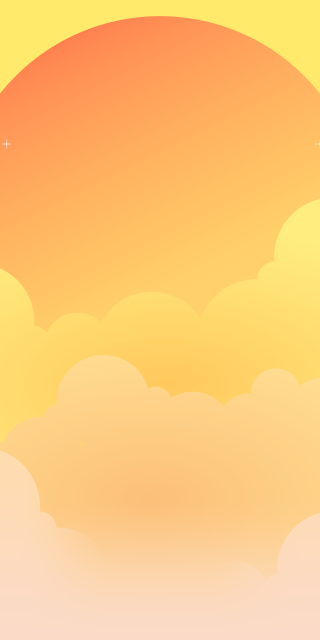
Reproduce this background procedurally as a WebGL 2 fragment shader.

```glsl
#version 300 es
precision highp float;
// A large warm sun under a yellow sky, behind three banks of soft clouds.
// Each bank is a union of discs over a flat base, tinted by its own gradient;
// the nearest bank melts into the haze toward the middle.
uniform vec2 u_resolution;
out vec4 fragColor;

// Units: canvas width is 1, height is 2, origin at the lower left.
const vec2 CANVAS = vec2(1.0, 2.0);

const vec3 SKY = vec3(1.0, 0.918, 0.42);
const vec3 SUN_HOT = vec3(1.0, 0.50, 0.31);
const vec3 SUN_PALE = vec3(1.0, 0.82, 0.415);
const vec3 GOLD_CORE = vec3(1.0, 0.785, 0.365);
const vec3 GOLD_RIM = vec3(1.0, 0.93, 0.50);
const vec3 PEACH_CORE = vec3(0.988, 0.75, 0.475);
const vec3 PEACH_RIM = vec3(1.0, 0.87, 0.57);
const vec3 HAZE = vec3(0.984, 0.855, 0.78);
const vec3 MIST_TOP = vec3(1.0, 0.86, 0.69);

const vec2 SUN_CENTER = vec2(0.5, 1.3125);
const float SUN_RADIUS = 0.637;
const vec2 SUN_GRADIENT_START = vec2(0.1, 1.82);
const vec2 SUN_GRADIENT_AXIS = vec2(0.447, -0.894);
const float SUN_GRADIENT_LENGTH = 0.85;

const vec2 SPARKLE_CENTER = vec2(0.021, 1.55);
const float SPARKLE_PERIOD = 0.979;
const float SPARKLE_ARM = 0.017;
const float SPARKLE_WIDTH = 0.0017;

// Cloud discs: center x, center y, radius.
const float GOLD_BASE = 0.93;
const vec3 GOLD_PUFFS[8] = vec3[8](
  vec3(-0.073, 0.997, 0.180), vec3(0.104, 0.930, 0.052),
  vec3(0.242, 0.919, 0.104), vec3(0.474, 0.911, 0.177),
  vec3(0.805, 0.938, 0.190), vec3(0.859, 1.128, 0.055),
  vec3(1.042, 1.198, 0.185), vec3(1.000, 1.010, 0.156));

const float PEACH_BASE = 0.607;
const vec3 PEACH_PUFFS[11] = vec3[11](
  vec3(-0.031, 0.573, 0.057), vec3(0.130, 0.568, 0.130),
  vec3(0.182, 0.690, 0.047), vec3(0.323, 0.745, 0.146),
  vec3(0.487, 0.742, 0.050), vec3(0.602, 0.646, 0.130),
  vec3(0.781, 0.667, 0.104), vec3(0.862, 0.771, 0.078),
  vec3(1.010, 0.703, 0.117), vec3(0.443, 0.542, 0.195),
  vec3(0.911, 0.633, 0.130));

const float MIST_BASE = 0.138;
const vec3 MIST_PUFFS[7] = vec3[7](
  vec3(-0.057, 0.419, 0.182), vec3(0.125, 0.349, 0.052),
  vec3(0.188, 0.203, 0.148), vec3(0.000, 0.229, 0.156),
  vec3(1.047, 0.221, 0.182), vec3(0.875, 0.156, 0.052),
  vec3(0.737, 0.151, 0.096));

float disc(vec2 p, vec3 puff) {
  return length(p - puff.xy) - puff.z;
}

// Antialiased coverage of a signed distance.
float coverage(float d) {
  return clamp(0.5 - d * u_resolution.x, 0.0, 1.0);
}

vec3 sunColor(vec2 p) {
  float t = dot(p - SUN_GRADIENT_START, SUN_GRADIENT_AXIS) / SUN_GRADIENT_LENGTH;
  return mix(SUN_HOT, SUN_PALE, pow(clamp(t, 0.0, 1.0), 0.75));
}

vec3 radialColor(vec2 p, vec2 center, vec2 size, vec3 core, vec3 rim) {
  return mix(core, rim, min(length((p - center) / size), 1.0));
}

// One tapered bar along x.
float sparkleArm(vec2 q) {
  float halfWidth = SPARKLE_WIDTH * (1.0 - abs(q.x) / SPARKLE_ARM);
  return coverage(abs(q.y) - halfWidth) * step(abs(q.x), SPARKLE_ARM);
}

void main() {
  vec2 p = gl_FragCoord.xy / u_resolution * CANVAS;

  // Sky and sun
  vec3 color = mix(SKY, sunColor(p), coverage(disc(p, vec3(SUN_CENTER, SUN_RADIUS))));

  // Sparkles repeated across the width
  vec2 q = p - SPARKLE_CENTER;
  q.x = (fract(q.x / SPARKLE_PERIOD + 0.5) - 0.5) * SPARKLE_PERIOD;
  color = mix(color, vec3(1.0), 0.9 * max(sparkleArm(q), sparkleArm(q.yx)));

  // Far golden clouds
  float gold = p.y - GOLD_BASE;
  for (int i = 0; i < GOLD_PUFFS.length(); i++) gold = min(gold, disc(p, GOLD_PUFFS[i]));
  vec3 goldColor = radialColor(p, vec2(0.52, 0.80), vec2(1.0, 0.5), GOLD_CORE, GOLD_RIM);
  color = mix(color, goldColor, coverage(gold));

  // Middle peach clouds, sinking into haze
  float peach = p.y - PEACH_BASE;
  for (int i = 0; i < PEACH_PUFFS.length(); i++) peach = min(peach, disc(p, PEACH_PUFFS[i]));
  vec3 peachColor = radialColor(p, vec2(0.47, 0.437), vec2(0.9, 0.5), PEACH_CORE, PEACH_RIM);
  peachColor = mix(peachColor, HAZE, 1.0 - smoothstep(0.0, 0.46, p.y));
  color = mix(color, peachColor, coverage(peach));

  // Near mist, opaque only toward the sides
  float mist = p.y - MIST_BASE;
  for (int i = 0; i < MIST_PUFFS.length(); i++) mist = min(mist, disc(p, MIST_PUFFS[i]));
  vec3 mistColor = mix(HAZE, MIST_TOP, smoothstep(0.0, 0.6, p.y));
  float sideFade = smoothstep(0.13, 0.45, abs(p.x - 0.5));
  color = mix(color, mistColor, coverage(mist) * sideFade);

  fragColor = vec4(color, 1.0);
}
```
